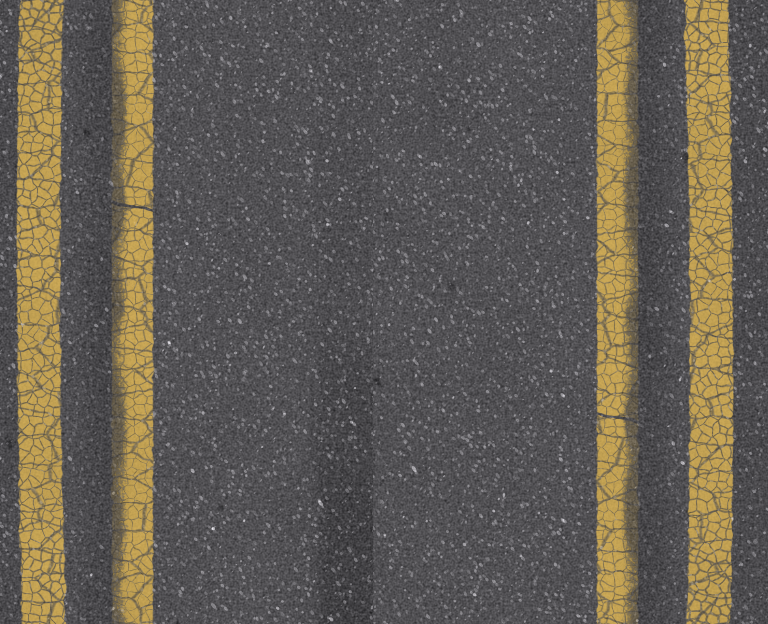
A Shadertoy shader for this texture:

```glsl
// Speckled grey asphalt with two pairs of worn, crackled yellow road lines.
#define SEAM_X 0.598
#define ASPHALT vec3(0.318, 0.314, 0.326)
#define PAINT vec3(0.765, 0.635, 0.325)
#define GRAIN 0.15
#define STONE_SCALE 125.0
#define CHIP_SCALE 38.0
#define CRACK_SCALE 60.0
#define CRACK_WIDTH 0.055
#define EDGE_ROUGHNESS 0.004
#define INNER_X 0.2123

vec2 hash2(vec2 c) {
    vec3 a = fract(c.xyx * vec3(0.1031, 0.1030, 0.0973));
    a += dot(a, a.yzx + 33.33);
    return fract((a.xx + a.yz) * a.zy);
}

float gradientDot(vec2 cell, vec2 corner, vec2 f) {
    return dot(hash2(cell + corner) * 2.0 - 1.0, f - corner);
}

float gradientNoise(vec2 p) {
    vec2 i = floor(p), f = fract(p);
    vec2 u = f * f * f * (f * (f * 6.0 - 15.0) + 10.0);
    float low = mix(gradientDot(i, vec2(0, 0), f), gradientDot(i, vec2(1, 0), f), u.x);
    float high = mix(gradientDot(i, vec2(0, 1), f), gradientDot(i, vec2(1, 1), f), u.x);
    return mix(low, high, u.y);
}

// Distance to the nearest border between Voronoi cells, in cell units.
float crackDistance(vec2 p) {
    vec2 i = floor(p), f = fract(p), nearest = vec2(0.0);
    float best = 9.0, border = 9.0;
    for (int y = -1; y <= 1; y++)
    for (int x = -1; x <= 1; x++) {
        vec2 g = vec2(x, y);
        vec2 r = g + 0.1 + 0.8 * hash2(i + g) - f;
        if (dot(r, r) < best) { best = dot(r, r); nearest = r; }
    }
    for (int y = -2; y <= 2; y++)
    for (int x = -2; x <= 2; x++) {
        vec2 g = vec2(x, y);
        vec2 r = g + 0.1 + 0.8 * hash2(i + g) - f;
        vec2 d = r - nearest;
        if (dot(d, d) > 0.0001) border = min(border, dot(0.5 * (r + nearest), normalize(d)));
    }
    return border;
}

// Brightness of randomly placed, tilted oval stones.
float scatter(vec2 p, float density, float radius, float soft) {
    vec2 i = floor(p), f = fract(p);
    float light = 0.0;
    for (int y = -1; y <= 1; y++)
    for (int x = -1; x <= 1; x++) {
        vec2 g = vec2(x, y), id = i + g;
        vec2 kind = hash2(id + 71.3), shape = hash2(id + 23.7);
        vec2 d = g + hash2(id) - f;
        d.x += d.y * (shape.x - 0.5);
        d.y *= 0.65 + 0.5 * shape.y;
        float size = radius * (0.5 + shape.x);
        float cover = 1.0 - smoothstep(size - soft, size + soft, length(d));
        light = max(light, cover * step(kind.x, density) * (0.35 + 0.65 * kind.y));
    }
    return light;
}

void mainImage(out vec4 fragColor, in vec2 fragCoord) {
    float px = 1.0 / iResolution.y;
    vec2 p = fragCoord * px;
    // The right half is the left half turned by half a circle.
    vec2 q = p.x < SEAM_X ? p : vec2(1.202, 1.0) - p;
    vec2 grainPos = q + (p.x < SEAM_X ? 0.0 : 5.0);

    // Asphalt: fine grain, broad stains, stones and bright chips
    float grain = gradientNoise(grainPos * 290.0) + 0.6 * gradientNoise(grainPos * 145.0 + 9.0);
    float stain = gradientNoise(q * 9.0) + 0.6 * gradientNoise(q * 31.0);
    float band = smoothstep(0.485, 0.525, p.x + 0.02 * stain)
               * (1.0 - smoothstep(SEAM_X - px, SEAM_X + px, p.x));
    float lane = smoothstep(0.095, 0.17, q.x) * (1.0 - smoothstep(0.18, 0.25, q.x));
    float tone = GRAIN * grain + 0.018 * stain;
    tone -= band * mix(0.06, 0.012, smoothstep(0.1, 0.65, p.y)) + 0.045 * lane;
    tone -= 0.025 * (1.0 - smoothstep(0.0, 0.12, q.x));
    float stones = scatter(grainPos * STONE_SCALE, 0.34, 0.24, STONE_SCALE * px * 0.6);
    float chips = scatter(grainPos * CHIP_SCALE, 0.17, 0.085, CHIP_SCALE * px * 0.6);
    float pits = scatter(grainPos * 9.0 + 3.0, 0.12, 0.035, 0.025);
    tone += stones * 0.24 * (1.0 - 0.5 * lane) + chips * 0.38 - pits * 0.14;
    vec3 color = ASPHALT + tone * vec3(1.0, 0.99, 1.01);

    // Line outlines: the outer line bows, the inner one is nearly straight
    float t = q.y - 0.5;
    float outerX = 0.062 + 0.027 * t * t - 0.0045 * t;
    float isInner = step(0.14, q.x);
    float across = q.x - mix(outerX, INNER_X, isInner);
    float halfWidth = mix(0.0345, 0.0328, isInner);
    float ragged = gradientNoise(q * 45.0) + 0.7 * gradientNoise(q * 110.0);
    float inside = halfWidth - abs(across) + EDGE_ROUGHNESS * ragged;

    // Crackle: small flakes, long cross cracks and one wide split
    vec2 warp = vec2(gradientNoise(q * 70.0), gradientNoise(q * 70.0 + 17.0)) * 0.004;
    vec2 bent = q + warp;
    float patchy = gradientNoise(q * vec2(12.0, 6.0) + 4.0);
    float chunky = (1.0 - isInner) * smoothstep(0.78, 1.0, q.y);
    float width = CRACK_WIDTH * (1.0 - 0.35 * isInner + 0.9 * patchy + 0.9 * chunky);
    float flake = crackDistance(bent * CRACK_SCALE) - width;
    float soft = CRACK_SCALE * px * 0.75;
    float flakes = mix(0.35 + 0.1 * isInner, 1.0, smoothstep(-soft, soft, flake));
    float longCrack = crackDistance(bent * vec2(13.0, 27.0) + 2.0) / 27.0;
    flakes *= mix(0.4, 1.0, smoothstep(0.0002, 0.0007 + px, longCrack));
    float split = abs(bent.y - 0.669 + 0.16 * across);
    flakes *= mix(1.0, smoothstep(0.001, 0.001 + 1.5 * px, split), isInner);

    // Abrasion eats the side of the inner line facing the outer one
    float worn = isInner * (1.0 - smoothstep(-0.033, 0.004, across));
    worn *= 0.5 + 0.9 * smoothstep(-0.25, 0.3, gradientNoise(vec2(2.0, q.y * 8.0)));
    float abrasion = smoothstep(0.15, 0.75, worn + 0.45 * grain + 0.2 * ragged);
    float cover = smoothstep(-px, px, inside) * flakes * (1.0 - 0.75 * abrasion);

    // Paint colour with dust and faint grain
    vec3 paint = PAINT * (1.0 + 0.09 * grain + 0.06 * patchy);
    fragColor = vec4(clamp(mix(color, paint, cover), 0.0, 1.0), 1.0);
}
```
